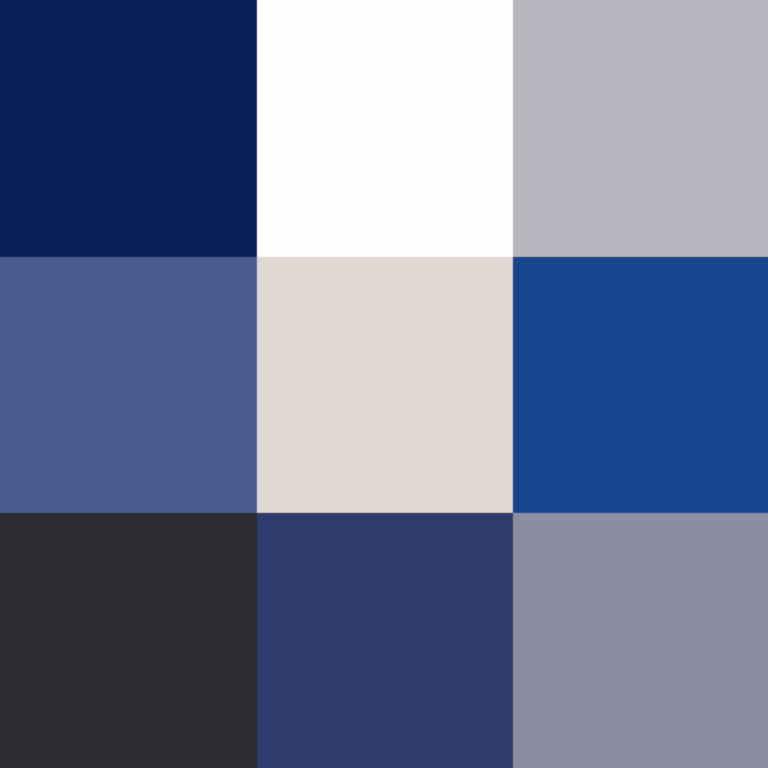
Write a Shadertoy shader that draws this background.

```glsl
// Colour palette: a grid of three by three flat squares without gaps.
// Each row blends its three swatches across the column seams, then the
// three rows are blended across the row seams, so every edge is smooth.

#define CELLS 3.0          // squares across and down
#define SEAM_SHIFT 0.0012  // seams sit slightly right of and below exact thirds
#define EDGE_WIDTH 0.0026  // width of the soft transition at a seam

// Top row
const vec3 NAVY       = vec3(0.039, 0.129, 0.345);
const vec3 WHITE      = vec3(0.998, 0.998, 0.998);
const vec3 LILAC_GREY = vec3(0.720, 0.708, 0.748);
// Middle row
const vec3 SLATE_BLUE = vec3(0.292, 0.366, 0.564);
const vec3 BEIGE      = vec3(0.882, 0.847, 0.827);
const vec3 ROYAL_BLUE = vec3(0.094, 0.271, 0.560);
// Bottom row
const vec3 CHARCOAL   = vec3(0.172, 0.168, 0.188);
const vec3 INDIGO     = vec3(0.180, 0.236, 0.427);
const vec3 STEEL_GREY = vec3(0.545, 0.556, 0.627);

// Smooth step from 0 to 1 centred on the seam with the given index
float pastSeam(float position, float index, float width) {
    float seam = index / CELLS + SEAM_SHIFT;
    return smoothstep(-0.5 * width, 0.5 * width, position - seam);
}

// Three colours in sequence along one axis
vec3 threeBands(vec3 first, vec3 second, vec3 third, float position, float width) {
    vec3 colour = mix(first, second, pastSeam(position, 1.0, width));
    return mix(colour, third, pastSeam(position, 2.0, width));
}

void mainImage(out vec4 fragColor, in vec2 fragCoord) {
    // Canvas coordinates, measured from the upper left
    vec2 uv = fragCoord / iResolution.xy;
    uv.y = 1.0 - uv.y;

    // Never let a seam become narrower than one pixel
    vec2 width = max(vec2(EDGE_WIDTH), 1.0 / iResolution.xy);

    // Swatches of each row, then the rows themselves
    vec3 top    = threeBands(NAVY, WHITE, LILAC_GREY, uv.x, width.x);
    vec3 middle = threeBands(SLATE_BLUE, BEIGE, ROYAL_BLUE, uv.x, width.x);
    vec3 bottom = threeBands(CHARCOAL, INDIGO, STEEL_GREY, uv.x, width.x);

    fragColor = vec4(threeBands(top, middle, bottom, uv.y, width.y), 1.0);
}
```
